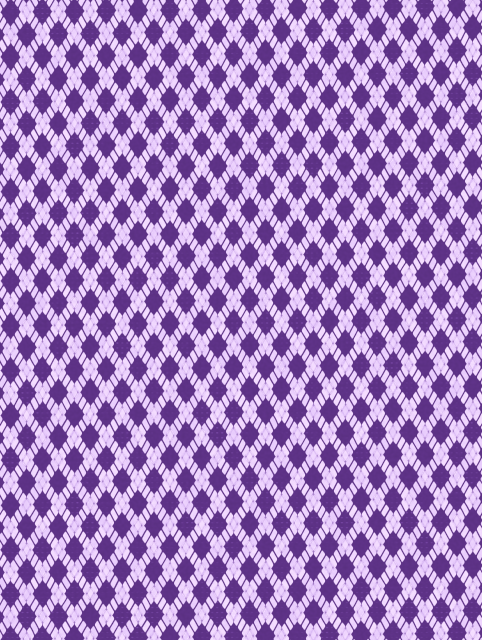
Reproduce this pattern procedurally as a WebGL 2 fragment shader.

```glsl
#version 300 es
precision highp float;
// Lattice of twisted pale ropes crossing over dark purple diamonds with faint specks.

uniform vec2 u_resolution;
out vec4 outColor;

const vec3 PURPLE = vec3(0.365, 0.195, 0.525);
const vec3 VIOLET = vec3(0.52, 0.32, 0.71);
const vec3 LILAC  = vec3(0.79, 0.64, 0.92);
const vec3 PALE   = vec3(0.91, 0.80, 0.99);
const vec3 LIGHT  = vec3(0.96, 0.87, 1.00);

// Lengths are fractions of the canvas height.
const vec2  CELL = vec2(0.0498, 0.0700);
const vec2  NODE = vec2(0.0664, 0.7357);
const float TILT = 0.0146;
const float ROPE_GAP = 0.0408;      // distance between parallel ropes
const float SPECK_PITCH = 0.0078;

// Rope sizes are fractions of the distance between crossings.
const float BEADS = 4.0;
const float ROPE_HALF = 0.185;
const float BEAD_HALF = 0.101;
const float BEAD_ROUND = 0.055;
const float TWIST = 0.12;

float hash(vec2 p) {
    vec3 q = fract(p.xyx * vec3(0.1031, 0.1030, 0.0973));
    q += dot(q, q.yzx + 33.33);
    return fract((q.x + q.y) * q.z);
}

vec2 gradient(vec2 cell) {
    float angle = 6.2832 * hash(cell);
    return vec2(cos(angle), sin(angle));
}

float gradientNoise(vec2 p) {
    vec2 i = floor(p), f = fract(p);
    vec2 s = f * f * f * (f * (f * 6.0 - 15.0) + 10.0);
    vec2 e = vec2(1.0, 0.0);
    float low = mix(dot(gradient(i), f), dot(gradient(i + e), f - e), s.x);
    float high = mix(dot(gradient(i + e.yx), f - e.yx),
                     dot(gradient(i + 1.0), f - 1.0), s.x);
    return mix(low, high, s.y);
}

float roundedBox(vec2 p, vec2 halfSize, float radius) {
    vec2 d = abs(p) - halfSize + radius;
    return length(max(d, 0.0)) + min(max(d.x, d.y), 0.0) - radius;
}

float fill(float dist, float blur) {
    return 1.0 - smoothstep(-blur, blur, dist);
}

// Coverage (x) and random tint (y) of the beads on one family of ropes.
vec2 rope(float along, float across, float blur, float seed) {
    float lane = round(across);
    float side = across - lane;
    float t = (along + TWIST * side) * BEADS;
    float bead = round(t);
    vec2 size = vec2(BEAD_HALF, ROPE_HALF);
    size *= 0.97 + 0.06 * hash(vec2(lane + seed, bead));
    float d = roundedBox(vec2((t - bead) / BEADS, side), size, BEAD_ROUND);
    return vec2(fill(d, blur), hash(vec2(bead + seed, lane + 71.0)));
}

// Small uneven dots on a regular grid.
float specks(vec2 p, float blur) {
    vec2 g = p / SPECK_PITCH;
    vec2 id = floor(g);
    float d = length((fract(g) - 0.5) * vec2(0.8, 1.2)) - 0.16;
    float worn = smoothstep(-0.2, 0.45, gradientNoise(p * 13.0));
    return fill(d, blur) * worn * (0.4 + 0.6 * hash(id));
}

void main() {
    vec2 p = gl_FragCoord.xy / u_resolution.y;
    float pixel = 1.0 / u_resolution.y;

    // Slight hand-drawn wobble, then lattice coordinates.
    vec2 wobble = vec2(gradientNoise(p * 45.0), gradientNoise(p * 45.0 + 37.0));
    vec2 q = p + 0.0011 * wobble - NODE;
    q.y -= TILT * p.x;
    q /= CELL;
    float u = q.x + q.y, v = q.x - q.y;

    // Two crossing rope families.
    float blur = 0.75 * pixel / ROPE_GAP;
    vec2 rising = rope(u, v, blur, 11.0);
    vec2 falling = rope(v, u, blur, 53.0);
    float cover = max(rising.x, falling.x);
    float tint = rising.x > falling.x ? rising.y : falling.y;

    // Seams of the lower rope show faintly through each crossing.
    vec2 offLane = abs(vec2(u, v) - round(vec2(u, v)));
    float crossing = fill(max(offLane.x, offLane.y) - ROPE_HALF, blur);
    float seam = crossing * (1.0 - min(rising.x, falling.x));

    float grain = gradientNoise(p * 190.0);
    vec3 strand = mix(PALE, LIGHT, clamp(tint + 0.6 * grain, 0.0, 1.0));
    strand = mix(strand, LILAC, 0.45 * seam);

    vec3 ground = PURPLE * (1.0 + 0.05 * grain);
    ground = mix(ground, VIOLET, 0.75 * specks(p, 0.75 * pixel / SPECK_PITCH));
    vec3 gap = mix(ground, LILAC, 0.6 * crossing);

    outColor = vec4(mix(gap, strand, cover), 1.0);
}
```
